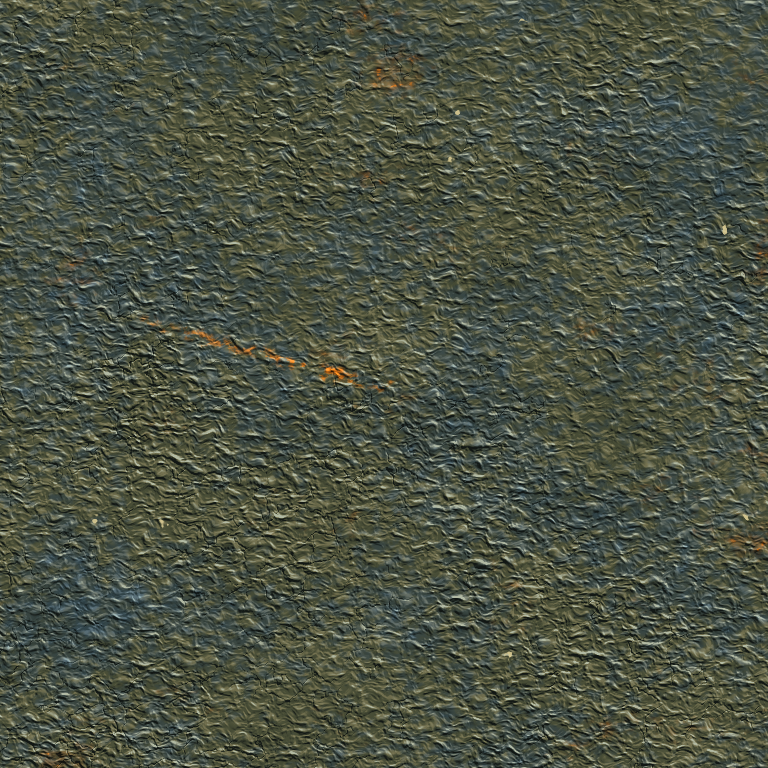
Reproduce this texture procedurally as a three.js fragment shader.

```glsl
// Weathered crust of dark olive and slate paint with cracks and rust.
// A gradient-noise height field, notched by Voronoi cracks, is lit from above;
// the lit tone picks from a warm and a cool ramp, then rust and chips are added.

varying vec2 vUv;

// Colours
const vec3 SHADOW = vec3(0.07, 0.09, 0.08);
const vec3 OLIVE = vec3(0.28, 0.30, 0.21);
const vec3 MOSS = vec3(0.45, 0.44, 0.31);
const vec3 SLATE = vec3(0.22, 0.27, 0.25);
const vec3 GREY = vec3(0.38, 0.42, 0.39);
const vec3 PALE = vec3(0.70, 0.73, 0.64);
const vec3 BLUE = vec3(0.82, 0.98, 1.22);
const vec3 RUST = vec3(0.42, 0.25, 0.09);
const vec3 ORANGE = vec3(0.90, 0.45, 0.06);
const vec3 CHIP = vec3(0.86, 0.80, 0.58);

// Relief
const vec2 GRAIN = vec2(54.0, 84.0);
const vec2 PLATES = vec2(25.0, 36.0);
const vec2 LIGHT_STEP = vec2(0.0009, 0.0019);
const float RELIEF = 2.2;
const float CRACK_WIDTH = 0.10;
const float CRACK_DEPTH = 0.11;
const float MEAN_TONE = 0.45;

// Rust streak and chips
const vec2 STREAK_START = vec2(0.19, 0.58);
const vec2 STREAK_END = vec2(0.50, 0.495);
const float CHIP_GRID = 11.0;
const float CHIP_CHANCE = 0.06;

float hash(vec2 p) {
  vec3 q = fract(p.xyx * 0.1031);
  q += dot(q, q.yzx + 33.33);
  return fract((q.x + q.y) * q.z);
}

vec2 hash2(vec2 p) {
  return vec2(hash(p), hash(p + 57.3));
}

float cornerSlope(vec2 cell, vec2 offset) {
  float angle = 6.2832 * hash(cell);
  return dot(vec2(cos(angle), sin(angle)), offset);
}

float gradientNoise(vec2 p) {
  vec2 i = floor(p), f = fract(p);
  vec2 u = f * f * f * (f * (f * 6.0 - 15.0) + 10.0);
  vec2 e = vec2(1.0, 0.0);
  float low = mix(cornerSlope(i, f), cornerSlope(i + e, f - e), u.x);
  float high = mix(cornerSlope(i + e.yx, f - e.yx), cornerSlope(i + 1.0, f - 1.0), u.x);
  return 1.4 * mix(low, high, u.y);
}

float fbm(vec2 p) {
  float sum = 0.0, amp = 0.55;
  for (int i = 0; i < 4; i++) {
    sum += amp * gradientNoise(p);
    p = p * 2.03 + 17.7;
    amp *= 0.52;
  }
  return sum;
}

// Gap between the two nearest cell points: zero along the cell borders
float borderGap(vec2 p) {
  vec2 cell = floor(p);
  float nearest = 8.0, second = 8.0;
  for (int y = -1; y <= 1; y++) {
    for (int x = -1; x <= 1; x++) {
      vec2 c = cell + vec2(x, y);
      float d = length(c + hash2(c) - p);
      second = min(second, max(nearest, d));
      nearest = min(nearest, d);
    }
  }
  return second - nearest;
}

// Broken cracks, densest toward the lower left
float cracks(vec2 p) {
  float region = 0.3 - 0.6 * p.x - 0.45 * p.y + 0.9 * gradientNoise(p * 4.0 + 5.0);
  float broken = smoothstep(-0.2, 0.45, 1.2 * gradientNoise(p * 22.0 + 3.0) + region);
  vec2 warp = vec2(fbm(p * 26.0), fbm(p * 26.0 + 41.0));
  float gap = borderGap(p * PLATES + 0.9 * warp);
  return broken * (1.0 - smoothstep(0.0, CRACK_WIDTH, gap));
}

// Rounded lumps with sharp creases, stretched sideways and jostled
float height(vec2 p, float crack) {
  vec2 warp = vec2(gradientNoise(p * 45.0), gradientNoise(p * 45.0 + 9.0));
  vec2 q = (p + 0.006 * warp) * GRAIN;
  float sum = 0.0, amp = 0.5;
  for (int i = 0; i < 3; i++) {
    float n = gradientNoise(q);
    sum += amp * mix(n, abs(n), 0.5);
    q = q * 1.8 + vec2(0.25 * q.y + 11.3, 7.9);
    amp *= 0.62;
  }
  return sum - CRACK_DEPTH * crack;
}

vec3 ramp(float tone, vec3 middle, vec3 light) {
  vec3 c = mix(SHADOW, middle, smoothstep(-0.05, 0.42, tone));
  c = mix(c, light, smoothstep(0.38, 0.68, tone));
  return mix(c, PALE, smoothstep(0.64, 1.1, tone));
}

float streak(vec2 p) {
  vec2 along = STREAK_END - STREAK_START;
  float t = clamp(dot(p - STREAK_START, along) / dot(along, along), 0.0, 1.0);
  float d = length(p - STREAK_START - along * t) + 0.012 * fbm(p * 36.0);
  return (0.4 + 0.6 * t) * (1.0 - smoothstep(0.001, 0.012, d));
}

float chips(vec2 p) {
  vec2 g = p * CHIP_GRID, cell = floor(g);
  vec2 centre = 0.25 + 0.5 * hash2(cell + 8.0);
  float d = length(fract(g) - centre) + 0.08 * gradientNoise(p * 150.0);
  return step(hash(cell + 2.0), CHIP_CHANCE) * (1.0 - smoothstep(0.015, 0.045, d));
}

void main() {
  vec2 p = vUv;

  // Relief shading, rougher in some regions than in others
  vec2 toLight = p + LIGHT_STEP;
  float crack = cracks(p);
  float h = height(p, crack);
  float lit = h - height(toLight, cracks(toLight));
  float rough = 0.95 + 0.65 * fbm(p * 3.5 + 12.0) + 0.25 * (0.5 - p.y);
  float tone = MEAN_TONE + RELIEF * rough * lit + 0.3 * (h - 0.1);
  tone += 0.14 * fbm(p * vec2(7.0, 10.0) + 30.0) - 0.15 * crack;

  // Olive and slate areas mingled down to grain size
  float hue = 0.8 * fbm(p * 4.0 + 3.0) + 0.8 * fbm(p * vec2(42.0, 64.0)) - 0.03;
  vec3 color = mix(ramp(tone, OLIVE, MOSS), ramp(tone, SLATE, GREY), smoothstep(-0.22, 0.22, hue));
  color *= mix(vec3(1.0), BLUE, 0.7 * smoothstep(0.2, 0.65, hue));

  // Brown stains, small orange flecks and the slanting streak
  float patchy = fbm(p * vec2(5.0, 8.0) + 71.0) + 0.2 * smoothstep(0.9, 1.0, p.x);
  float speckle = fbm(p * vec2(60.0, 86.0) + 20.0);
  float stain = smoothstep(0.3, 0.75, patchy + 0.5 * speckle);
  float line = streak(p) * smoothstep(-0.1, 0.3, speckle);
  float fleck = smoothstep(0.36, 0.6, patchy) * smoothstep(0.3, 0.5, speckle);
  float shade = clamp(0.3 + 1.5 * tone, 0.2, 1.4);
  color = mix(color, RUST * shade, 0.45 * stain);
  color = mix(color, ORANGE * shade, clamp(0.9 * line + 0.6 * fleck, 0.0, 0.9));

  // Sparse pale chips
  color = mix(color, CHIP, 0.9 * chips(p));
  gl_FragColor = vec4(clamp(color, 0.0, 1.0), 1.0);
}
```
